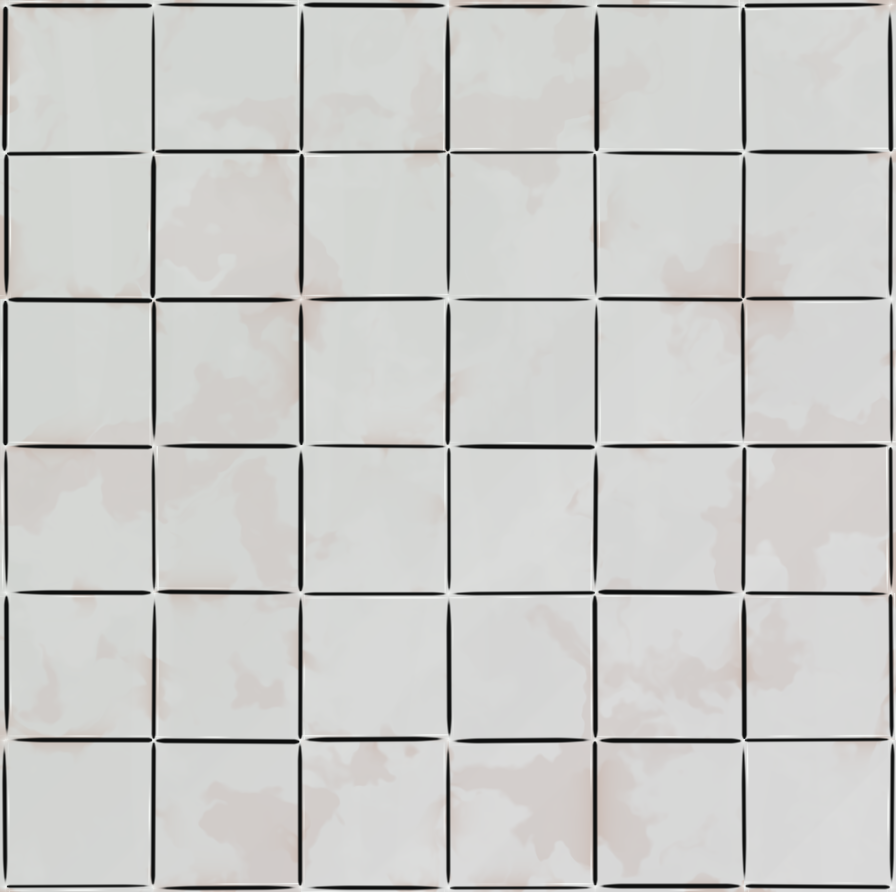
Give the GLSL for this texture, as a Shadertoy shader.

```glsl
// A six by six wall of pale glazed tiles with hand-inked joints and faint pink stains.
// Each joint segment is a tapered stroke with its own offset, tilt and width;
// the glaze is layered from warped gradient noise that shifts a little per tile.

const float TILES = 6.0;
const vec2 MARGIN = vec2(0.0065, 0.0055);  // canvas units
const float PITCH = 0.1647;                // tile size, canvas units

// Stroke sizes are in tile units
const float INK_HALF_WIDTH = 0.0135;
const float INK_SOFTNESS = 0.009;
const float INK_JITTER = 0.014;
const float INK_TILT = 0.016;
const float GLINT_OFFSET = 0.027;
const float GLINT_HALF_WIDTH = 0.005;

const vec3 GLAZE = vec3(0.825, 0.835, 0.822);
const vec3 PALE_GLAZE = vec3(0.860, 0.865, 0.860);
const vec3 COOL_GLAZE = vec3(0.850, 0.846, 0.850);
const vec3 STAIN = vec3(0.805, 0.765, 0.750);
const vec3 RUST = vec3(0.770, 0.665, 0.615);
const vec3 INK = vec3(0.050, 0.055, 0.053);
const vec3 GLINT = vec3(0.980, 0.990, 0.980);

vec2 hash2(vec2 p) {
    vec3 q = fract(p.xyx * vec3(0.1031, 0.1030, 0.0973));
    q += dot(q, q.yzx + 33.33);
    return fract((q.xx + q.yz) * q.zy);
}

float cornerSlope(vec2 cell, vec2 corner, vec2 f) {
    return dot(hash2(cell + corner) * 2.0 - 1.0, f - corner);
}

float gradientNoise(vec2 p) {
    vec2 cell = floor(p), f = p - cell;
    vec2 u = f * f * f * (f * (f * 6.0 - 15.0) + 10.0);
    vec2 e = vec2(0.0, 1.0);
    return mix(mix(cornerSlope(cell, e.xx, f), cornerSlope(cell, e.yx, f), u.x),
               mix(cornerSlope(cell, e.xy, f), cornerSlope(cell, e.yy, f), u.x), u.y);
}

float fbm(vec2 p) {
    float sum = 0.0, gain = 1.0;
    for (int i = 0; i < 4; i++) {
        sum += gain * gradientNoise(p);
        p = mat2(1.6, 1.2, -1.2, 1.6) * p + 7.3;
        gain *= 0.5;
    }
    return sum;
}

// Joint strokes: q.x runs across them, q.y along them. Returns ink and glint cover.
vec2 jointStroke(vec2 q, float seed, float pixel) {
    float joint = round(q.x);
    float segment = clamp(floor(q.y), 0.0, TILES - 1.0);
    float t = q.y - segment;
    vec2 id = vec2(joint, segment) + seed;
    vec2 pose = hash2(id) - 0.5;
    vec2 ends = hash2(id + 17.0);
    vec2 weight = hash2(id + 59.0);

    float across = q.x - joint - pose.x * INK_JITTER - (t - 0.5) * pose.y * INK_TILT;
    vec2 taper = mix(vec2(0.03), vec2(0.35), ends * ends);
    float fade = smoothstep(0.0, taper.x, t) * smoothstep(0.0, taper.y, 1.0 - t);
    float halfWidth = INK_HALF_WIDTH * mix(0.65, 1.2, weight.x) * sqrt(fade);
    float soft = max(INK_SOFTNESS, pixel * 0.75);
    float ink = 1.0 - smoothstep(-soft, soft, abs(across) - halfWidth);
    ink *= smoothstep(0.0, 0.25, fade);

    // Bare glint beside the stroke, broken along its length
    float side = weight.y < 0.5 ? -1.0 : 1.0;
    float glintEdge = max(GLINT_HALF_WIDTH, pixel * 0.6);
    float glint = 1.0 - smoothstep(0.0, glintEdge * 2.0, abs(across - side * GLINT_OFFSET));
    glint *= smoothstep(-0.15, 0.35, gradientNoise(vec2(t * 3.0, id.x + id.y * 7.7)));
    float gap = exp(-min(abs(t), abs(1.0 - t)) * 45.0) * exp(-abs(across) * 55.0);
    return vec2(ink, max(glint * 0.8, gap * 0.8));
}

vec3 glazeColor(vec2 g, vec2 canvas) {
    vec2 tile = clamp(floor(g), 0.0, TILES - 1.0);
    vec2 local = g - tile;
    vec2 variation = hash2(tile + 83.0);
    vec2 p = g + variation * 0.35;
    vec2 warp = vec2(fbm(p * 1.7 + 3.0), fbm(p * 1.7 + 31.0));

    // Broad washes and pale vertical bands
    float lower = smoothstep(0.1, 1.3, canvas.x + 1.0 - canvas.y - 0.4);
    vec3 color = mix(GLAZE, COOL_GLAZE, lower * 0.75);
    float wash = smoothstep(0.0, 0.3, fbm(p * 0.9 + warp * 0.7 + 12.0));
    color = mix(color, PALE_GLAZE, wash * 0.4);
    float band = smoothstep(0.1, 0.18, gradientNoise(vec2(g.x * 3.1, g.y * 0.35) + 5.0));
    color = mix(color, PALE_GLAZE, band * 0.18);
    float sheen = smoothstep(0.08, 0.13, gradientNoise(vec2((g.x - g.y) * 0.9, 4.4)));
    color += 0.009 * sheen * lower + (variation.x - 0.5) * 0.012;

    // Soft blotches, then stronger marks gathered near the joints
    float blotch = smoothstep(0.12, 0.24, fbm(g * 0.85 + warp * 0.5 + 47.0));
    color = mix(color, STAIN, blotch * mix(0.28, 0.55, 1.0 - canvas.y));
    vec2 inset = min(local, 1.0 - local);
    float nearJoint = exp(-max(min(inset.x, inset.y), 0.0) * 13.0);
    float mark = smoothstep(0.22, 0.38, fbm(g * 1.3 + warp * 0.6 + 71.0) + 0.12 * nearJoint);
    return mix(color, RUST, mark * nearJoint * 0.5);
}

void mainImage(out vec4 fragColor, in vec2 fragCoord) {
    vec2 canvas = fragCoord / iResolution.xy;
    vec2 g = (canvas - MARGIN) / PITCH;
    float pixel = 1.0 / (min(iResolution.x, iResolution.y) * PITCH);

    vec2 upright = jointStroke(g, 0.0, pixel);
    vec2 level = jointStroke(g.yx, 140.0, pixel);
    vec3 color = glazeColor(g, canvas);
    color = mix(color, GLINT, max(upright.y, level.y));
    color = mix(color, INK, max(upright.x, level.x));
    fragColor = vec4(color, 1.0);
}
```
